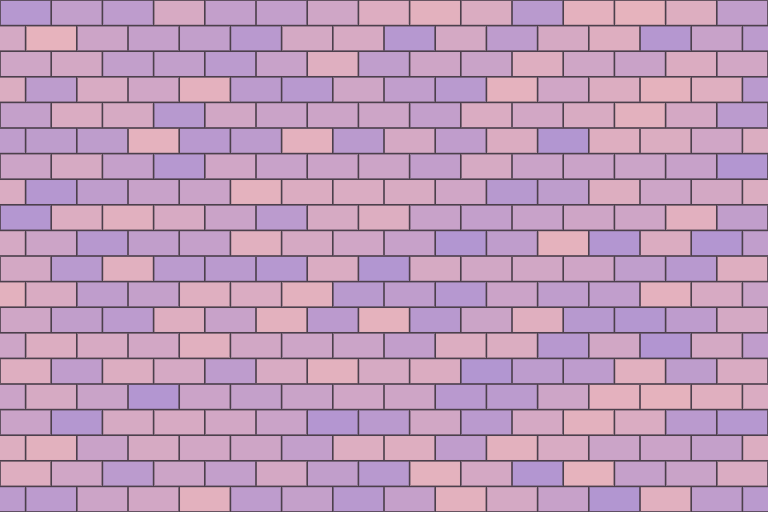
Reproduce this pattern procedurally as a Shadertoy shader.

```glsl
const vec2 BRICK_COUNT = vec2(15.0, 20.0);
const float JOINT_WIDTH = 0.032; // in brick widths
const vec3 LILAC = vec3(0.695, 0.585, 0.822);
const vec3 ROSE = vec3(0.905, 0.702, 0.740);
const vec3 JOINT = vec3(0.30, 0.25, 0.30);

float hash(vec2 p) {
    vec3 q = fract(vec3(p.xyx) * 0.1031);
    q += dot(q, q.yzx + 33.33);
    return fract((q.x + q.y) * q.z);
}

// Shift every other course by half a brick; the top course is unshifted.
vec2 runningBond(vec2 grid) {
    float course = floor(grid.y);
    grid.x += 0.5 * mod(course + 1.0, 2.0);
    return grid;
}

// Distance to the nearest brick edge, scaled to a common unit.
float edgeDistance(vec2 cell, vec2 size) {
    vec2 d = min(cell, 1.0 - cell) * size;
    return min(d.x, d.y);
}

float lineCoverage(float dist, float width, float pixel) {
    return clamp((0.5 * width - dist) / pixel + 0.5, 0.0, 1.0);
}

vec3 brickColour(vec2 id) {
    return mix(LILAC, ROSE, hash(id + 17.0));
}

void mainImage(out vec4 fragColor, in vec2 fragCoord) {
    vec2 grid = runningBond(fragCoord / iResolution.xy * BRICK_COUNT);
    vec2 id = floor(grid);

    // Brick size and pixel size in brick widths
    float pixel = BRICK_COUNT.x / iResolution.x;
    vec2 brickSize = iResolution.xy / BRICK_COUNT * pixel;

    float dist = edgeDistance(fract(grid), brickSize);
    float joint = lineCoverage(dist, JOINT_WIDTH, pixel);

    fragColor = vec4(mix(brickColour(id), JOINT, joint), 1.0);
}
```
